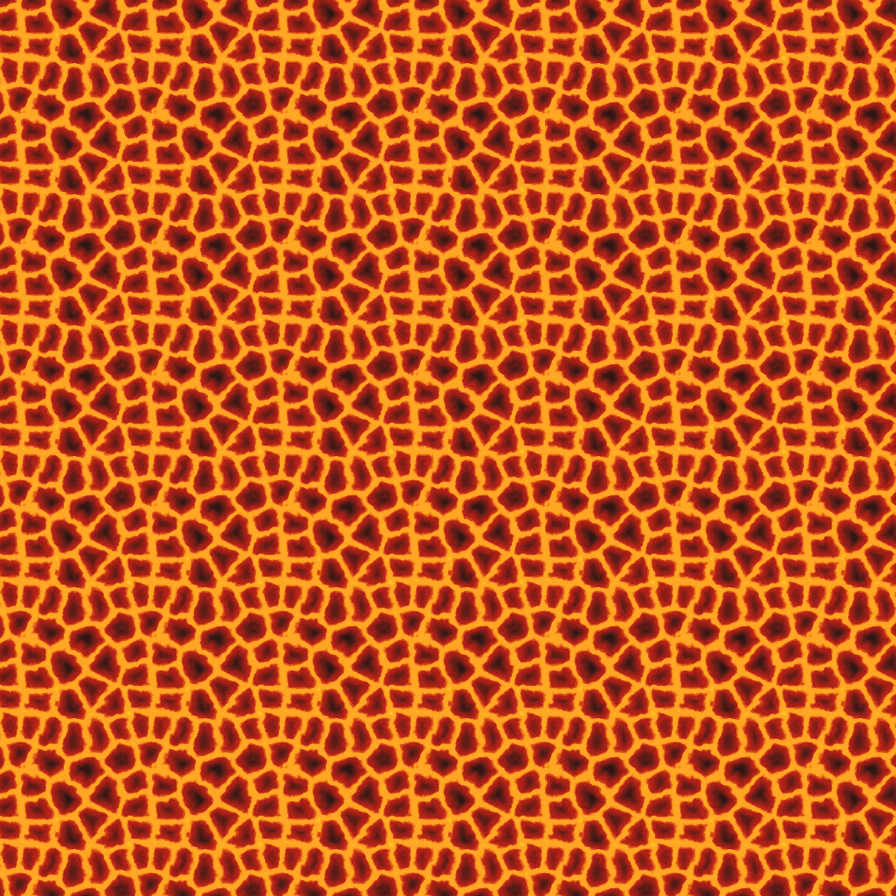
Give the GLSL for this texture, as a three.js fragment shader.

```glsl
// Seamless molten ground: dark red stones parted by glowing orange seams.
// Wavy rows of sites in a wrapping tile form a cellular diagram; the smoothed
// distance to its borders colours seam, rim and stone, with sine-wave grain.
varying vec2 vUv;

const float TAU = 6.2831853;
const float TILES = 6.84;          // repeats across and down
const int ROWS = 5;
const int MAX_PER_ROW = 6;
const float FLOW_PHASE = 0.11;     // where the rows crowd and rise
const float SQUEEZE = 0.7;         // crowding, falls with the row count
const float SEAM_HALF_WIDTH = 0.027; // in tile units, as below
const float CORNER_SHARPNESS = 90.0;
const float BEND = 0.014;          // slow bending of the borders
const float CHIP = 0.004;          // small chips along the borders

const vec3 SPARK = vec3(1.00, 0.82, 0.13);
const vec3 HOT   = vec3(1.00, 0.65, 0.14);
const vec3 EMBER = vec3(0.96, 0.51, 0.11);
const vec3 RIM   = vec3(0.83, 0.27, 0.09);
const vec3 RED   = vec3(0.69, 0.13, 0.09);
const vec3 BROWN = vec3(0.55, 0.12, 0.09);
const vec3 DARK  = vec3(0.38, 0.11, 0.09);
const vec3 CORE  = vec3(0.19, 0.09, 0.08);

// Layered sines with whole wave numbers, so they wrap with the tile
float waves(vec2 p, float freq, float seed) {
  float sum = 0.0;
  for (int i = 0; i < 7; i++) {
    float n = float(i);
    float angle = 2.4 * n + seed;
    vec2 k = floor(freq * (1.0 + 0.15 * n) * vec2(cos(angle), sin(angle)) + 0.5);
    sum += sin(TAU * dot(k, p) + 3.0 * angle + 0.8 * sum);
  }
  return sum / 3.0;
}

// Stone count, first position, height and wave of a row
vec4 rowShape(int row) {
  if (row == 0) return vec4(4.0, 0.02, 0.040, 0.060);
  if (row == 1) return vec4(3.0, 0.02, 0.230, 0.080);
  if (row == 2) return vec4(4.0, 0.07, 0.375, 0.025);
  if (row == 3) return vec4(6.0, 0.07, 0.580, 0.055);
  return vec4(4.0, 0.15, 0.827, 0.075);
}

// Shortest wrapped offset from p to one site of a row
vec2 siteOffset(vec2 p, vec4 shape, float index) {
  float t = shape.y + index / shape.x;
  float x = t - SQUEEZE / (shape.x * shape.x) * sin(TAU * (t - FLOW_PHASE));
  float y = shape.z - shape.w * cos(TAU * (x - FLOW_PHASE));
  return fract(vec2(x, y) - p + 0.5) - 0.5;
}

// Rounded distance from p to the border of its cell
float borderDistance(vec2 p) {
  vec2 nearest = vec2(1.0);
  for (int r = 0; r < ROWS; r++) {
    vec4 shape = rowShape(r);
    for (int i = 0; i < MAX_PER_ROW; i++) {
      if (float(i) >= shape.x) break;
      vec2 o = siteOffset(p, shape, float(i));
      if (dot(o, o) < dot(nearest, nearest)) nearest = o;
    }
  }
  float sum = 0.0;
  for (int r = 0; r < ROWS; r++) {
    vec4 shape = rowShape(r);
    for (int i = 0; i < MAX_PER_ROW; i++) {
      if (float(i) >= shape.x) break;
      vec2 o = siteOffset(p, shape, float(i));
      vec2 span = o - nearest;
      if (dot(span, span) > 0.0001) {
        float d = dot(0.5 * (o + nearest), normalize(span));
        sum += exp(-CORNER_SHARPNESS * d);
      }
    }
  }
  return -log(sum) / CORNER_SHARPNESS;
}

void main() {
  vec2 p = fract(vec2(vUv.x, 1.0 - vUv.y) * TILES);
  vec2 bent = p + BEND * vec2(waves(p, 3.0, 1.0), waves(p, 3.0, 5.0))
                + CHIP * vec2(waves(p, 9.0, 2.0), waves(p, 9.0, 7.0));
  float depth = borderDistance(bent) - SEAM_HALF_WIDTH;
  float grain = waves(bent, 11.0, 3.7);
  float mottle = waves(bent, 6.0, 8.3);

  // Seam: hottest along its middle, with sparks where it widens
  float heat = -depth + 0.004 * grain + 0.003 * mottle;
  vec3 lava = mix(EMBER, HOT, smoothstep(0.004, 0.016, heat));
  lava = mix(lava, SPARK, 0.7 * smoothstep(0.028, 0.042, heat));

  // Stone: darkens with depth, so large stones get black cores
  float shade = depth + 0.004 * grain + 0.003 * mottle;
  vec3 stone = mix(RED, BROWN, smoothstep(0.016, 0.034, shade));
  stone = mix(stone, DARK, smoothstep(0.036, 0.056, shade));
  stone = mix(stone, CORE, smoothstep(0.056, 0.082, shade));
  stone *= 1.0 + 0.07 * grain;

  // Soft glowing rim between the two
  vec3 color = mix(lava, RIM, smoothstep(-0.009, -0.001, depth));
  color = mix(color, stone, smoothstep(0.0, 0.008, depth));
  gl_FragColor = vec4(color, 1.0);
}
```
